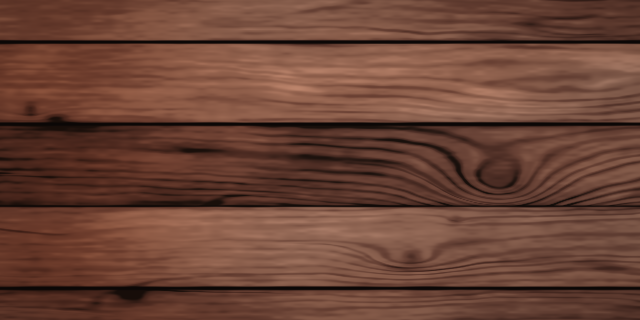
A WebGL 1 fragment shader for this texture:

```glsl
precision highp float;
// Weathered brown wooden planks with flowing grain, knots and dark gaps.
uniform vec2 u_resolution;

const float PLANK_HEIGHT = 0.2565;
const float FIRST_GAP = 0.099;
const vec3 GAP_COLOR = vec3(0.045, 0.028, 0.022);

float hash(vec2 p) {
  vec3 q = fract(vec3(p.xyx) * 0.1031);
  q += dot(q, q.yzx + 33.33);
  return fract((q.x + q.y) * q.z);
}

float noise(vec2 p) {
  vec2 i = floor(p), f = fract(p);
  f = f * f * (3.0 - 2.0 * f);
  return mix(mix(hash(i), hash(i + vec2(1.0, 0.0)), f.x),
             mix(hash(i + vec2(0.0, 1.0)), hash(i + 1.0), f.x), f.y);
}

float fbm(vec2 p) {
  float sum = 0.0, weight = 0.5;
  for (int i = 0; i < 4; i++) {
    sum += weight * noise(p);
    p = p * 2.03 + 17.3;
    weight *= 0.5;
  }
  return sum / 0.9375;
}

// Soft round stain, 1 at its center
float spot(vec2 p, vec2 center, vec2 radius) {
  vec2 q = (p - center) / radius;
  return exp(-dot(q, q));
}

// Long-tailed bump that bends the grain around a knot
float bend(vec2 p, vec2 center, vec2 radius) {
  vec2 q = (p - center) / radius;
  return 1.0 / (1.0 + dot(q, q));
}

// Brightness at the left, middle and right, then ring contrast
vec4 plankStyle(float id) {
  if (id < 0.5) return vec4(0.27, 0.50, 0.38, 0.13);
  if (id < 1.5) return vec4(0.42, 0.65, 0.54, 0.22);
  if (id < 2.5) return vec4(0.17, 0.37, 0.53, 0.33);
  if (id < 3.5) return vec4(0.42, 0.70, 0.70, 0.22);
  return vec4(0.42, 0.62, 0.43, 0.13);
}

vec3 woodColor(float tone) {
  vec3 c = mix(vec3(0.09, 0.06, 0.045), vec3(0.28, 0.17, 0.14), smoothstep(0.0, 0.25, tone));
  c = mix(c, vec3(0.40, 0.26, 0.215), smoothstep(0.22, 0.45, tone));
  c = mix(c, vec3(0.53, 0.38, 0.315), smoothstep(0.42, 0.67, tone));
  return mix(c, vec3(0.71, 0.54, 0.46), smoothstep(0.63, 1.0, tone));
}

void main() {
  vec2 p = gl_FragCoord.xy / u_resolution.y;
  float pixel = 1.0 / u_resolution.y;
  float row = (p.y - FIRST_GAP) / PLANK_HEIGHT;
  float id = floor(row) + 1.0;
  vec4 style = plankStyle(id);
  vec2 seed = vec2(id * 19.7, id * 41.3);

  // Grain height, bent by knots that belong to single planks
  float grain = p.y + 0.055 * (fbm(p * vec2(1.8, 5.0) + seed) - 0.5);
  float knotShade = 0.0;
  if (id == 0.0) {
    knotShade = 0.5 * spot(p, vec2(0.41, 0.079), vec2(0.045, 0.022));
  } else if (id == 1.0) {
    grain += 0.075 * bend(p, vec2(1.285, 0.188), vec2(0.13, 0.038));
    grain += 0.018 * bend(p, vec2(1.427, 0.311), vec2(0.04, 0.012));
    knotShade = 0.35 * spot(p, vec2(1.287, 0.198), vec2(0.03, 0.022))
              + 0.22 * spot(p, vec2(1.427, 0.315), vec2(0.02, 0.013));
  } else if (id == 2.0) {
    grain += 0.22 * bend(p, vec2(1.56, 0.415), vec2(0.20, 0.11));
    knotShade = 0.32 * spot(p, vec2(1.565, 0.438), vec2(0.075, 0.045))
              + 0.16 * spot(p, vec2(1.42, 0.43), vec2(0.09, 0.08))
              + 0.20 * spot(p, vec2(0.66, 0.54), vec2(0.09, 0.025));
  } else if (id == 3.0) {
    grain += 0.025 * bend(p, vec2(0.096, 0.648), vec2(0.06, 0.022));
    grain += 0.09 * bend(p, vec2(1.75, 0.70), vec2(0.5, 0.09));
    knotShade = 0.42 * spot(p, vec2(0.096, 0.654), vec2(0.022, 0.018))
              + 0.45 * spot(p, vec2(0.177, 0.627), vec2(0.04, 0.017));
  }

  // Unevenly spaced growth rings, clearer toward the right
  float ringCoord = grain * 36.0 + 1.2 * noise(vec2(p.x * 0.7, grain * 22.0) + seed);
  float ring = pow(0.5 + 0.5 * cos(6.28318 * ringCoord), 2.5);
  float ringFade = 0.35 + 0.9 * noise(vec2(p.x * 2.5, ringCoord * 0.6) + seed);
  ringFade *= mix(0.4, 1.0, smoothstep(0.4, 1.3, p.x));

  // Fine fibers and sparse dark cracks that follow the grain
  float fiber = 0.6 * noise(vec2(p.x * 9.0, grain * 100.0) + seed)
              + 0.4 * noise(vec2(p.x * 30.0, p.y * 125.0) + seed);
  float crackNoise = noise(vec2(p.x * 1.6, grain * 17.0) + seed + 7.0);
  float crack = 1.0 - smoothstep(0.0, 0.07, abs(crackNoise - 0.5));
  crack *= smoothstep(0.5, 0.75, noise(vec2(p.x * 3.0, grain * 12.0) + seed + 31.0));

  // Overall brightness with stains and worn pale patches
  float tone = mix(mix(style.x, style.y, smoothstep(0.0, 0.95, p.x)),
                   style.z, smoothstep(1.0, 1.95, p.x));
  tone += 0.42 * (fbm(p * vec2(2.5, 9.0) + seed + 5.0) - 0.5);
  tone += 0.24 * (fiber - 0.5) + 0.04;
  tone -= style.w * ring * ringFade + 0.2 * crack + knotShade;
  tone += 0.16 * spot(p, vec2(0.91, 0.725), vec2(0.10, 0.03));
  tone += 0.18 * spot(p, vec2(1.23, 0.667), vec2(0.13, 0.022));

  // Plank edges, with one narrower gap
  float gapId = floor(row + 0.5);
  float edge = abs(row - gapId) * PLANK_HEIGHT;
  float halfWidth = gapId == 1.0 ? 0.0026 : 0.0052;
  halfWidth += 0.0016 * (noise(vec2(p.x * 9.0, gapId * 13.0)) - 0.5);
  tone -= 0.22 * exp(-max(edge - halfWidth, 0.0) / 0.008);

  // Reddish tint, darker corners and black gaps
  float warmth = 0.85 * (1.0 - smoothstep(0.1, 1.0, p.x)) + 0.5 * noise(p * vec2(2.0, 7.0) + seed);
  vec3 color = woodColor(tone) * mix(vec3(1.0), vec3(1.08, 0.93, 0.84), warmth);
  vec2 fromCenter = gl_FragCoord.xy / u_resolution - 0.5;
  color *= 1.04 - 0.45 * dot(fromCenter, fromCenter);
  color = mix(GAP_COLOR, color, smoothstep(-pixel, pixel, edge - halfWidth));
  gl_FragColor = vec4(color, 1.0);
}
```
